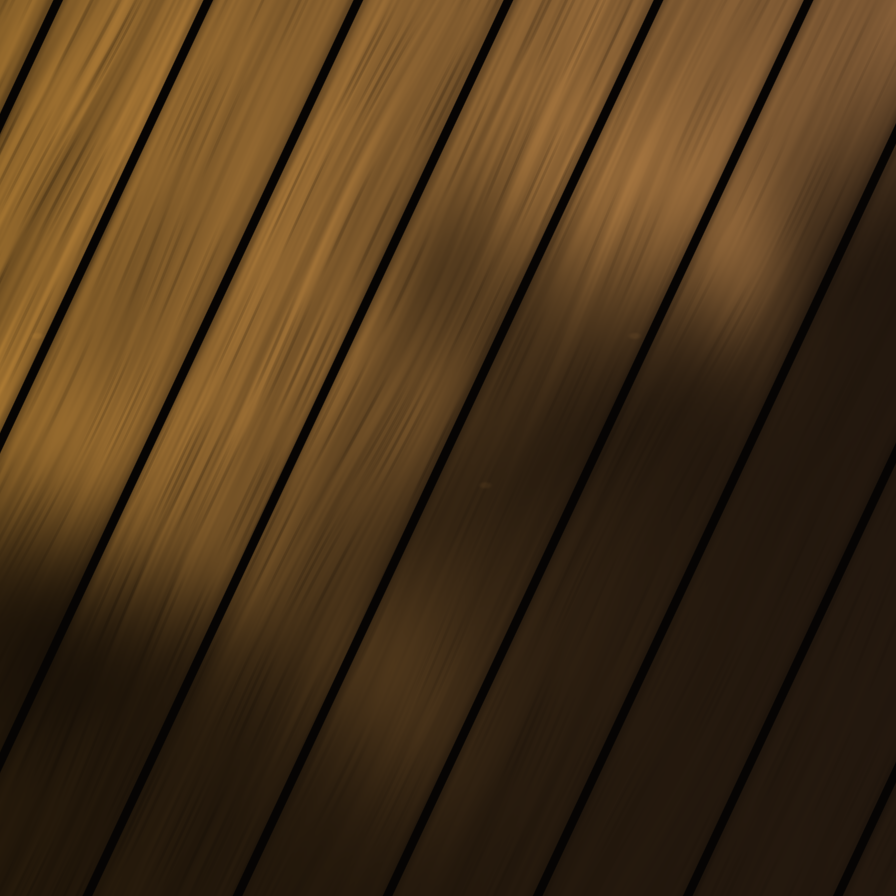
Reproduce this texture procedurally as a Shadertoy shader.

```glsl
// Slanted dark-brown wooden planks with fine grain under soft, dappled light.

const float PLANK_PITCH  = 0.1675;  // horizontal distance between gaps
const float FIRST_GAP    = 0.065;   // where the first gap meets the top edge
const float SLANT        = 0.47;    // horizontal run per unit of height
const float GAP_HALF     = 0.0054;  // half the gap, measured horizontally
const float GRAIN_LEFT   = 0.62;    // grain contrast at the left edge
const float GRAIN_RIGHT  = 0.36;    // grain contrast at the right edge
const float PORE_DEPTH   = 0.30;
const float TONE_SPREAD  = 0.12;    // brightness change between planks
const vec2  PORE_GRID    = vec2(120.0, 6.0);
const vec3  SHADE_COLOUR = vec3(0.07, 0.045, 0.022);
const vec3  LIT_COLOUR   = vec3(0.58, 0.41, 0.205);
const vec3  GAP_COLOUR   = vec3(0.022, 0.015, 0.010);

float hash(vec2 p) {
    vec3 q = fract(vec3(p.xyx) * 0.1031);
    q += dot(q, q.yzx + 33.33);
    return fract((q.x + q.y) * q.z);
}

float valueNoise(vec2 p) {
    vec2 i = floor(p), f = fract(p);
    f = f * f * (3.0 - 2.0 * f);
    return mix(mix(hash(i), hash(i + vec2(1, 0)), f.x),
               mix(hash(i + vec2(0, 1)), hash(i + vec2(1, 1)), f.x), f.y);
}

// Stretched noise layers, centred on zero
float grain(vec2 g) {
    float sum = 0.0, weight = 0.36;
    vec2 frequency = vec2(42.0, 1.6);
    for (int i = 0; i < 4; i++) {
        sum += weight * (valueNoise(g * frequency + float(i) * 17.0) - 0.5);
        frequency *= vec2(1.85, 1.7);
        weight *= 0.88;
    }
    return sum;
}

// Cellular dashes: one thin dark pore in some of the long cells
float pores(vec2 g) {
    vec2 cell = floor(g * PORE_GRID), f = fract(g * PORE_GRID);
    float centre = mix(0.35, 0.65, hash(cell + 7.0));
    float dash = 1.0 - smoothstep(0.08, 0.35, abs(f.x - centre));
    float taper = smoothstep(0.0, 0.4, f.y) * smoothstep(1.0, 0.6, f.y);
    return dash * taper * step(0.62, hash(cell));
}

// Sparse pale nicks in the surface
float nicks(vec2 p) {
    vec2 cell = floor(p * 12.0), f = fract(p * 12.0) - 0.5;
    float present = step(0.975, hash(cell + 51.0));
    return present * (1.0 - smoothstep(0.02, 0.08, length(f * vec2(0.7, 1.3))));
}

float pool(vec2 p, vec2 centre, vec2 radius) {
    vec2 d = (p - centre) / radius;
    return exp(-dot(d, d));
}

// Slanting shadow edge with soft pools of light and shade
float dappledLight(vec2 p) {
    float edge = p.y - (0.36 + 0.3 * p.x + 0.2 * p.x * p.x);
    float light = mix(0.13, 0.88, smoothstep(-0.18, 0.14, edge));
    light += 0.16 * pool(p, vec2(0.22, 0.86), vec2(0.14, 0.20));
    light += 0.22 * pool(p, vec2(0.70, 0.76), vec2(0.10, 0.14));
    light += 0.42 * pool(p, vec2(0.83, 0.69), vec2(0.06, 0.11));
    light += 0.24 * pool(p, vec2(0.09, 0.49), vec2(0.09, 0.10));
    light += 0.28 * pool(p, vec2(0.27, 0.38), vec2(0.10, 0.11));
    light += 0.24 * pool(p, vec2(0.44, 0.22), vec2(0.09, 0.13));
    light += 0.13 * pool(p, vec2(0.50, 0.34), vec2(0.22, 0.20));
    light -= 0.42 * pool(p, vec2(0.53, 0.69), vec2(0.11, 0.12));
    light -= 0.22 * pool(p, vec2(0.02, 0.32), vec2(0.12, 0.09));
    return light;
}

void mainImage(out vec4 fragColor, in vec2 fragCoord) {
    vec2 p = fragCoord / iResolution.xy;
    float pixel = 1.0 / iResolution.x;

    // Plank coordinates
    float slanted = p.x + SLANT * (1.0 - p.y);
    float position = (slanted - FIRST_GAP) / PLANK_PITCH;
    float plank = floor(position);
    float across = fract(position);
    float along = dot(p, normalize(vec2(SLANT, 1.0)));
    float gapDistance = min(across, 1.0 - across) * PLANK_PITCH;
    float plankHash = hash(vec2(plank + 20.0, 3.0));

    // Layered sines bow the grain most at the middle of each plank
    float bow = 0.012 * sin(along * 4.5 + plank * 2.3)
              + 0.004 * sin(along * 11.0 + plank * 5.1);
    vec2 g = vec2(slanted + bow * (1.0 - abs(2.0 * across - 1.0)),
                  along + plank * 3.7 + 40.0);

    // Brightness of the wood
    float contrast = mix(GRAIN_LEFT, GRAIN_RIGHT, p.x) * mix(0.75, 1.25, plankHash);
    float light = dappledLight(p + vec2(0.0, 0.04 * (plankHash - 0.5)));
    light *= 1.0 + TONE_SPREAD * (plankHash - 0.5);
    light *= 1.0 + contrast * grain(g) - PORE_DEPTH * contrast * pores(g);
    light *= mix(0.72, 1.0, smoothstep(GAP_HALF, GAP_HALF + 0.012, gapDistance));
    light += 0.10 * nicks(p);

    // Golden on the left, greyer on the right
    vec3 colour = mix(SHADE_COLOUR, LIT_COLOUR, clamp(light, 0.0, 1.2));
    colour.b *= mix(0.84, 1.18, p.x);

    float gap = 1.0 - smoothstep(GAP_HALF - pixel, GAP_HALF + pixel, gapDistance);
    fragColor = vec4(mix(colour, GAP_COLOUR, gap), 1.0);
}
```
